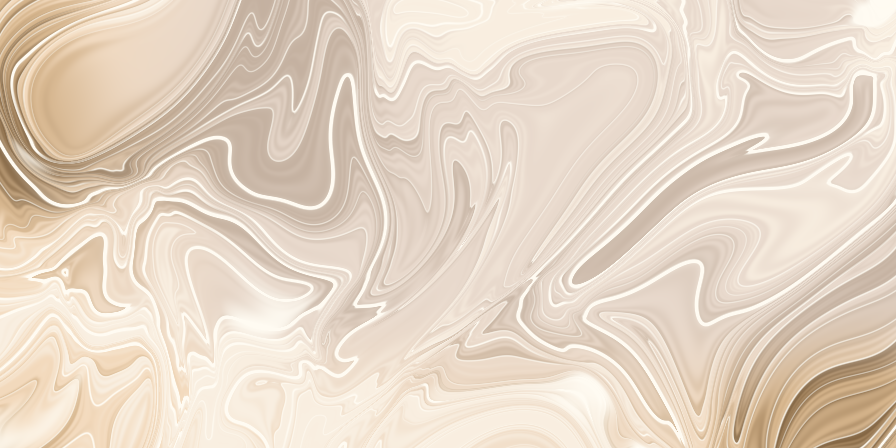
Write a Shadertoy shader that draws this texture.

```glsl
#define WARP_STEPS 4
#define WARP_SCALE 1.9
#define WARP_AMOUNT 0.43
#define LAYERS 21.0
#define LINE_WIDTH 0.0042
#define LINE_GLOW 0.014
#define SHADOW_REACH 0.02
#define LAYER_CONTRAST 0.62
#define BROAD_CONTRAST 0.95
#define STRAND_CONTRAST 0.07

const vec3 SHADE = vec3(0.77, 0.695, 0.63);
const vec3 PALE  = vec3(0.91, 0.85, 0.80);
const vec3 CREAM = vec3(0.975, 0.935, 0.88);
const vec3 PEACH = vec3(0.95, 0.85, 0.735);
const vec3 TAN   = vec3(0.84, 0.71, 0.55);
const vec3 UMBER = vec3(0.50, 0.38, 0.24);
const vec3 GLINT = vec3(1.0, 0.985, 0.95);

float hash(vec2 p) {
    vec3 h = fract(vec3(p.xyx) * 0.1031);
    h += dot(h, h.yzx + 33.33);
    return fract((h.x + h.y) * h.z);
}

float cornerSlope(vec2 cell, vec2 offset) {
    float angle = 6.2832 * hash(cell);
    return dot(vec2(cos(angle), sin(angle)), offset);
}

float gradientNoise(vec2 p) {
    vec2 i = floor(p), f = p - i;
    vec2 u = f * f * f * (f * (f * 6.0 - 15.0) + 10.0);
    vec2 e = vec2(1.0, 0.0);
    return mix(mix(cornerSlope(i, f), cornerSlope(i + e.xy, f - e.xy), u.x),
               mix(cornerSlope(i + e.yx, f - e.yx), cornerSlope(i + e.xx, f - e.xx), u.x), u.y);
}

// Repeated folding of the plane, coarse to fine, drawn out along a steep diagonal
vec2 fold(vec2 p) {
    p = vec2(1.2 * (0.89 * p.x - 0.45 * p.y), 0.8 * (0.45 * p.x + 0.89 * p.y)) + 6.0;
    float scale = WARP_SCALE, amount = WARP_AMOUNT;
    for (int i = 0; i < WARP_STEPS; i++) {
        vec2 shift = vec2(7.3, 11.9) * float(i + 1);
        p += amount * vec2(gradientNoise(p * scale + shift),
                           gradientNoise(p * scale + shift.yx + 41.7));
        scale *= 1.7;
        amount *= 0.53;
    }
    return p;
}

// Unevenly spaced layers of the folded plane
float layerField(vec2 q) {
    float field = LAYERS * (gradientNoise(q * 1.5) + 0.3 * gradientNoise(q * 3.1 + 5.0));
    return field + 0.4 * sin(1.7 * field);
}

vec3 coolRamp(float t) {
    vec3 c = mix(SHADE, PALE, smoothstep(-0.1, 0.5, t));
    return mix(c, CREAM, smoothstep(0.5, 0.9, t));
}

vec3 warmRamp(float t) {
    vec3 c = mix(UMBER, TAN, smoothstep(-0.35, 0.22, t));
    c = mix(c, PEACH, smoothstep(0.2, 0.5, t));
    return mix(c, CREAM, smoothstep(0.5, 0.95, t));
}

void mainImage(out vec4 fragColor, in vec2 fragCoord) {
    vec2 uv = fragCoord / iResolution.xy;
    float pixel = 1.0 / iResolution.y;
    vec2 p = fragCoord * pixel;
    vec2 q = fold(p);

    // Signed distance to the nearest layer edge
    float field = layerField(q);
    vec2 e = vec2(0.001, 0.0);
    vec2 slope = vec2(layerField(fold(p + e.xy)), layerField(fold(p + e.yx))) - field;
    float steepness = max(length(slope) / e.x, 2.0);
    float id = floor(field + 0.5);
    float side = field - id;
    float edgeDist = abs(side) / steepness;
    float blur = min(steepness * pixel, 0.5);
    float above = smoothstep(-blur, blur, side);
    float window = 1.0 - 2.0 * abs(side);

    // Tone of each layer, soft shadow under its edge, fine strands
    float layerTone = mix(hash(vec2(id - 1.0, 3.0)), hash(vec2(id, 3.0)), above);
    float tone = 0.61 + LAYER_CONTRAST * (layerTone - 0.5);
    tone += BROAD_CONTRAST * gradientNoise(q * 1.7 + 9.0);
    tone -= 0.4 * above * window * exp(-edgeDist / SHADOW_REACH);
    float strandFade = 1.0 - smoothstep(0.1, 0.45, 3.0 * steepness * pixel);
    tone += STRAND_CONTRAST * strandFade * sin(18.85 * field);

    // Gold at the left, the bottom and the lower right corner
    float drift = 0.15 * gradientNoise(q * 1.1 + 20.0);
    float left = 1.0 - smoothstep(0.0, 0.33, uv.x + drift);
    float bottom = 1.0 - smoothstep(0.0, 0.34, uv.y + drift);
    float corner = 1.0 - smoothstep(0.0, 0.38, length((uv - vec2(1.0, 0.0)) * vec2(1.3, 1.0)) + drift);
    float warmth = clamp(left + 0.7 * bottom + corner, 0.0, 1.0);
    float depth = max(1.0 - smoothstep(0.0, 0.2, uv.x + 0.5 * drift), corner);
    vec2 toGlow = uv - vec2(0.28, 0.04);
    tone += 0.3 * exp(-14.0 * dot(toGlow, toGlow));
    vec3 color = mix(coolRamp(tone), warmRamp(tone + 0.06 - 0.45 * depth), warmth);

    // Bright rims with a faint halo, and glossy glints
    float rim = hash(vec2(id, 17.0));
    float width = LINE_WIDTH * (0.2 + 0.8 * rim * rim);
    float line = 1.0 - smoothstep(max(width - pixel, 0.0), width + 0.8 * pixel, edgeDist);
    line *= mix(0.35, 1.0, rim) * (1.0 - 0.75 * smoothstep(50.0, 140.0, steepness));
    float halo = 0.3 * rim * window * exp(-edgeDist / LINE_GLOW);
    float glint = 0.95 * smoothstep(0.36, 0.5, gradientNoise(q * 3.3 + 40.0));
    color = mix(color, GLINT, clamp(max(line, glint) + halo, 0.0, 1.0));

    fragColor = vec4(color, 1.0);
}
```
